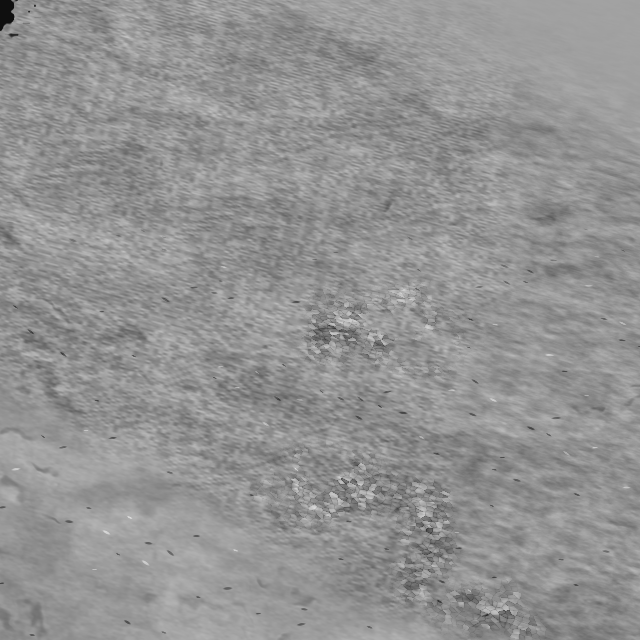
Give the GLSL for this texture, as a three.js fragment shader.

```glsl
varying vec2 vUv;

const float SAND_GREY = 0.578;
const float HAZE_GREY = 0.630;
const float LEAF_GREY = 0.06;
const vec2 SLOPE_DIR = vec2(0.966, -0.259);   // direction of the streaks
const vec2 GRAIN_FREQ = vec2(135.0, 260.0);
const vec2 CLUMP_FREQ = vec2(42.0, 100.0);
const vec2 PATCH_FREQ = vec2(7.0, 16.0);
const float GRAIN_CONTRAST = 0.18;
const float CLUMP_CONTRAST = 0.17;
const float PATCH_CONTRAST = 0.22;
const float DENT_FREQ = 8.5;
const float DENT_SHARE = 0.48;
const float DENT_DEPTH = 0.13;
const vec2 STONE_FREQ = vec2(95.0, 125.0);
const float STONE_CONTRAST = 0.36;
const float FLECK_FREQ = 30.0;
const float FLECK_SHARE = 0.13;

float hash(vec2 p) {
  return fract(sin(dot(p, vec2(127.1, 311.7))) * 43758.5453);
}

vec2 hash2(vec2 p) {
  return vec2(hash(p), hash(p + 37.3));
}

float noise(vec2 p) {
  vec2 i = floor(p), f = fract(p);
  f = f * f * (3.0 - 2.0 * f);
  return mix(mix(hash(i), hash(i + vec2(1.0, 0.0)), f.x),
             mix(hash(i + vec2(0.0, 1.0)), hash(i + vec2(1.0, 1.0)), f.x), f.y);
}

float fbm(vec2 p) {
  float sum = 0.0, amp = 0.5;
  for (int i = 0; i < 4; i++) {
    sum += amp * noise(p);
    p = p * 2.03 + 11.7;
    amp *= 0.5;
  }
  return sum / 0.9375;
}

// Soft ellipse: 1 at the centre, 0 at the rim
float blob(vec2 p, vec2 centre, vec2 radius) {
  return 1.0 - smoothstep(0.2, 1.0, length((p - centre) / radius));
}

// Scattered hollows, each with a faint lit rim below it
float dents(vec2 p) {
  vec2 cell = floor(p);
  float shade = 0.0;
  for (int y = -1; y <= 1; y++) {
    for (int x = -1; x <= 1; x++) {
      vec2 id = cell + vec2(float(x), float(y));
      float size = hash(id + 5.1);
      vec2 radius = mix(vec2(0.20, 0.11), vec2(0.62, 0.27), size * size);
      vec2 centre = id + 0.2 + 0.6 * hash2(id);
      float present = step(hash(id + 71.9), DENT_SHARE) * mix(0.45, 1.0, hash(id + 19.4));
      shade += present * blob(p, centre, radius);
      shade -= 0.25 * present * blob(p, centre - vec2(0.0, radius.y), radius);
    }
  }
  return shade;
}

// Cellular pebbles: one grey per stone, dark gaps between
float stones(vec2 p) {
  vec2 cell = floor(p);
  float nearest = 8.0, second = 8.0, grey = 0.0;
  for (int y = -1; y <= 1; y++) {
    for (int x = -1; x <= 1; x++) {
      vec2 id = cell + vec2(float(x), float(y));
      float d = length(id + hash2(id) - p);
      if (d < nearest) {
        second = nearest;
        nearest = d;
        grey = hash(id + 3.7);
      } else {
        second = min(second, d);
      }
    }
  }
  return (pow(grey, 1.4) - 0.36) - 0.3 * (1.0 - smoothstep(0.0, 0.3, second - nearest));
}

// Sparse slivers: negative for twigs, positive for pale chips
float flecks(vec2 p) {
  vec2 id = floor(p);
  vec2 d = fract(p) - 0.3 - 0.4 * hash2(id);
  float size = mix(0.5, 1.0, hash(id + 8.3));
  d.y += d.x * (hash(id + 2.9) - 0.5);
  float mark = 1.0 - smoothstep(0.4, 1.0, length(d / (vec2(0.26, 0.10) * size)));
  float tone = hash(id + 44.0) < 0.75 ? -0.24 : 0.17;
  return mark * tone * step(hash(id + 61.0), FLECK_SHARE);
}

void main() {
  vec2 p = vUv;
  vec2 ground = vec2(dot(p, SLOPE_DIR), dot(p, vec2(-SLOPE_DIR.y, SLOPE_DIR.x)));
  ground.y *= 1.0 + 0.3 * ground.y;   // foreshortening
  vec2 wobble = vec2(fbm(p * 14.0), fbm(p * 14.0 + 50.0)) - 0.5;
  vec2 q = p + 0.06 * wobble;

  // Zones of different sharpness
  float haze = smoothstep(1.12, 1.42, q.y + 0.5 * q.x);
  float nearSoft = smoothstep(-0.03, 0.06, 0.43 - 0.6 * q.x - q.y);
  float rightSoft = smoothstep(-0.02, 0.04, q.x - 0.68 - 0.1 * smoothstep(0.3, 0.6, q.y));
  float crisp = (1.0 - 0.75 * nearSoft) * (1.0 - 0.65 * rightSoft);
  float rough = 1.0 - 0.92 * haze;

  // Sand relief from broad patches down to grains
  float grain = noise(ground * GRAIN_FREQ) - 0.5;
  float clump = fbm(ground * CLUMP_FREQ + wobble) - 0.5;
  float patches = fbm(ground * PATCH_FREQ + 2.0 * wobble) - 0.5;
  float clumpGain = mix(0.9, 1.45, rightSoft) * (1.0 - 0.5 * nearSoft);
  float relief = GRAIN_CONTRAST * crisp * grain + CLUMP_CONTRAST * clumpGain * clump
               + PATCH_CONTRAST * patches;
  float hollow = dents(ground * vec2(1.0, 1.25) * DENT_FREQ + 1.6 * wobble);
  relief -= DENT_DEPTH * hollow * (1.0 - 0.6 * smoothstep(0.6, 0.85, p.y));

  // Gravel spills down the middle
  float gravel = blob(q, vec2(0.60, 0.48), vec2(0.19, 0.10))
               + blob(q, vec2(0.51, 0.24), vec2(0.16, 0.09))
               + blob(q, vec2(0.66, 0.15), vec2(0.07, 0.16))
               + blob(q, vec2(0.76, 0.03), vec2(0.12, 0.07));
  gravel = clamp(gravel, 0.0, 1.0) * smoothstep(0.3, 0.6, fbm(p * 22.0 + 9.0));
  relief += STONE_CONTRAST * gravel * stones(ground * STONE_FREQ);
  relief += flecks(ground * FLECK_FREQ) * (1.0 - smoothstep(0.5, 0.75, p.y));

  // Broad light
  float base = mix(SAND_GREY, HAZE_GREY, haze) + 0.025 * nearSoft - 0.012 * rightSoft * (1.0 - haze);
  float grey = base + rough * relief;

  // Dark leaves in the upper left corner
  float leaf = blob(p, vec2(0.0, 0.985), vec2(0.034, 0.048)) + 0.8 * (noise(p * 110.0) - 0.5);
  grey = mix(grey, LEAF_GREY, smoothstep(0.28, 0.42, leaf) * step(length(p - vec2(0.0, 1.0)), 0.07));

  gl_FragColor = vec4(vec3(clamp(grey, 0.0, 1.0)), 1.0);
}
```
